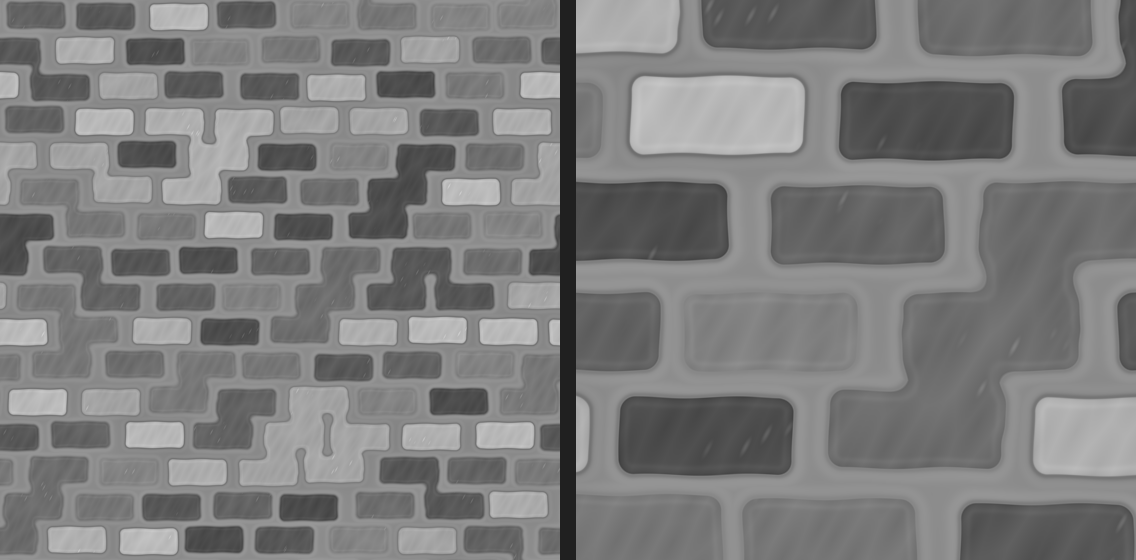
Left, the full canvas; right, a detail of the centre.
Write a Shadertoy shader that draws this pattern.

```glsl
vec3 hash3(vec2 p) {
    vec3 s = vec3(dot(p, vec2(127.1, 311.7)), dot(p, vec2(269.5, 183.3)), dot(p, vec2(113.5, 271.9)));
    return fract(sin(s + 4.7) * 43758.5);
}

// Random values of one brick, wrapping every eight columns
vec3 brickHash(vec2 id) {
    return hash3(vec2(mod(id.x, 8.0), id.y));
}

// Each row slides left by about a third of a column
vec2 brickCenter(vec2 id) {
    vec2 jitter = (brickHash(id).xy - 0.5) * vec2(0.1, 0.05);
    return vec2(id.x + 0.54 - 0.3635 * id.y, 0.23 + 0.5 * id.y) + jitter;
}

float brickLevel(vec2 id) {
    return floor(9.0 * brickHash(id).z);
}

float roundBox(vec2 p, vec2 halfSize, float radius) {
    vec2 d = abs(p) - halfSize + radius;
    return length(max(d, 0.0)) + min(max(d.x, d.y), 0.0) - radius;
}

float brickDistance(vec2 p, vec2 center) {
    return roundBox(p - center, vec2(0.412, 0.184), 0.07);
}

float smoothMin(float a, float b, float k) {
    float h = max(k - abs(a - b), 0.0) / k;
    return min(a, b) - h * h * k * 0.25;
}

// Cellular noise: distance to the nearest feature point
float cellular(vec2 p) {
    vec2 cell = floor(p);
    float nearest = 1.5;
    for (int j = -1; j <= 1; j++)
    for (int i = -1; i <= 1; i++) {
        vec2 c = cell + vec2(i, j);
        nearest = min(nearest, length(c + hash3(c).xy - p));
    }
    return nearest;
}

void mainImage(out vec4 fragColor, in vec2 fragCoord) {
    vec2 uv = fragCoord / iResolution.xy;
    vec2 p = 8.0 * vec2(uv.x, 1.0 - uv.y);
    float pixel = 8.0 / iResolution.y;

    // Slightly uneven outlines
    vec2 q = p + 0.005 * sin(p.yx * 13.0 + 2.0 * sin(p * 7.0));

    float dist = 10.0;
    float tone = 0.53;
    float glow = 0.0;
    float row = round((q.y - 0.23) / 0.5);

    for (int j = -1; j <= 1; j++) {
        float r = row + float(j);
        float column = round(q.x - 0.54 + 0.3635 * r);
        for (int i = -1; i <= 1; i++) {
            vec2 id = vec2(column + float(i), r);
            vec2 center = brickCenter(id);
            float level = brickLevel(id);
            float brickTone = 0.3 + 0.042 * level + 0.09 * step(5.5, level);
            float d = brickDistance(q, center);
            glow += (brickTone - 0.53) * exp(-13.0 * max(d, 0.0));

            // Fuse with bricks of equal tone in the row below
            for (int k = 0; k <= 1; k++) {
                vec2 lowerId = id + vec2(k, 1);
                if (brickLevel(lowerId) != level) continue;
                vec2 lower = brickCenter(lowerId);
                vec2 span = vec2(0.392 - 0.5 * abs(lower.x - center.x), 0.5 * (lower.y - center.y));
                float bridge = roundBox(q - 0.5 * (center + lower), span, 0.02);
                float pair = min(brickDistance(q, center), brickDistance(q, lower));
                d = min(d, smoothMin(pair, bridge, 0.09));
            }
            if (d < dist) {
                dist = d;
                tone = brickTone;
            }
        }
    }

    // Mortar shades away from the adjoining bricks
    float mortar = 0.535 - 0.16 * glow + 0.025 * exp(-pow((dist - 0.045) * 35.0, 2.0));
    mortar += 0.006 * sin(p.x * 2.1 + sin(p.y * 1.7)) * sin(p.y * 2.3);

    // Slanted streaks and a few pale scratches on the faces
    float streak = cellular(vec2(p.x * 8.0 + p.y * 4.0, p.y * 2.6));
    float patches = sin(p.x * 3.1 + p.y * 1.3) * sin(p.y * 4.3 - p.x);
    float face = tone + 0.06 * (streak - 0.45) + 0.008 * patches;
    face += 0.1 * (1.0 - smoothstep(0.0, 0.16, streak)) * smoothstep(0.5, 0.8, patches);
    face += 0.025 * exp(-pow((dist + 0.035) * 70.0, 2.0));

    // Fine dark outline, fainter where brick and mortar are alike
    float contrast = smoothstep(0.02, 0.2, abs(tone - 0.53));
    float shade = mix(face, mortar, smoothstep(-pixel, pixel, dist));
    float lineWidth = max(0.012, 0.7 * pixel);
    shade -= mix(0.015, 0.08, contrast) * exp(-pow((dist - 0.008) / lineWidth, 2.0));
    fragColor = vec4(vec3(shade), 1.0);
}
```
